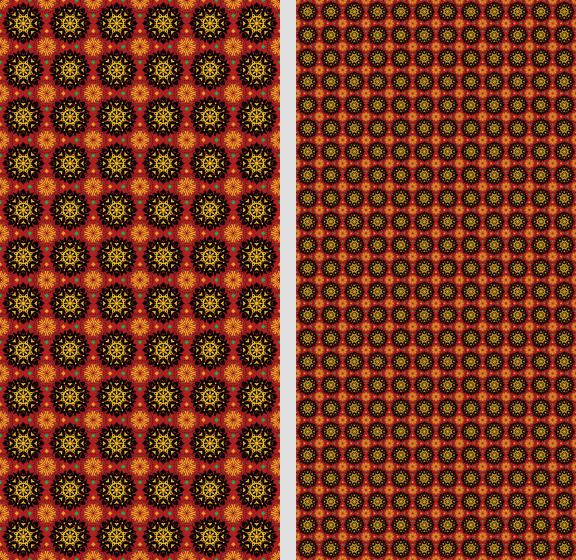
Left: one tile. Right: repeated 2 by 2.
This pattern is drawn by a Shadertoy shader. Its source:

```glsl
// Checker of jagged black medallions and red rosettes with small diamonds between
#define CELLS vec2(6.0, 12.0)
#define BODY_RADIUS 0.375
#define ROSETTE_RADIUS 0.275
#define DIAMOND_SIZE 0.047
#define RED vec3(0.67, 0.125, 0.13)
#define DARK_RED vec3(0.36, 0.06, 0.07)
#define BLACK vec3(0.025, 0.01, 0.01)
#define YELLOW vec3(0.91, 0.75, 0.16)
#define ORANGE vec3(0.89, 0.63, 0.15)
#define GREEN vec3(0.10, 0.68, 0.29)

const float TAU = 6.2831853;

// Folds the plane into n mirrored sectors; x runs outward, y sideways
vec2 foldSectors(vec2 p, float n, float turn) {
    float sector = TAU / n;
    float a = atan(p.y, p.x) + turn * sector;
    a = mod(a + 0.5 * sector, sector) - 0.5 * sector;
    return length(p) * vec2(cos(a), abs(sin(a)));
}

float triangleWave(float x) {
    return abs(fract(x) - 0.5) * 2.0;
}

// Rhombus with half-diagonals h, centred at distance c along x
float kite(vec2 p, float c, vec2 h) {
    p = abs(p - vec2(c, 0.0));
    return (p.x / h.x + p.y / h.y - 1.0) * h.x * h.y / length(h);
}

// Wedge with its tip toward the centre and a rounded outer base
float fan(vec2 p, float c, vec2 h) {
    return max(kite(p, c, h), length(p) - c);
}

float dot2d(vec2 p, float c, float radius) {
    return length(p - vec2(c, 0.0)) - radius;
}

void paint(inout vec3 col, vec3 ink, float d, float px) {
    col = mix(col, ink, clamp(0.5 - d / px, 0.0, 1.0));
}

void medallion(inout vec3 col, vec2 p, float px) {
    float r = length(p);
    float turns = atan(p.y, p.x) / TAU;
    vec2 axis = foldSectors(p, 8.0, 0.0);
    vec2 gap = foldSectors(p, 8.0, 0.5);
    vec2 fine = foldSectors(p, 16.0, 0.5);

    // Leafy black body
    float rim = BODY_RADIUS + 0.035 * triangleWave(turns * 8.0)
              + 0.045 * triangleWave(turns * 24.0);
    paint(col, BLACK, (r - rim) * 0.65, px);

    // Red slits and leaves in the rim
    paint(col, RED, kite(fine, 0.385, vec2(0.055, 0.014)), px);
    paint(col, RED, fan(axis, 0.355, vec2(0.045, 0.035)), px);
    paint(col, BLACK, kite(axis, 0.36, vec2(0.025, 0.017)), px);
    paint(col, RED, kite(gap, 0.25, vec2(0.04, 0.022)), px);

    // Ring of yellow fans and sparks
    paint(col, YELLOW, fan(axis, 0.295, vec2(0.065, 0.055)), px);
    paint(col, BLACK, dot2d(axis, 0.30, 0.014), px);
    paint(col, YELLOW, kite(gap, 0.315, vec2(0.025, 0.018)), px);

    // Pointed star around the inner wheel
    paint(col, YELLOW, kite(gap, 0.175, vec2(0.055, 0.042)), px);
    paint(col, BLACK, kite(gap, 0.178, vec2(0.022, 0.014)), px);
    paint(col, YELLOW, abs(r - 0.145) - 0.014, px);
    paint(col, RED, dot2d(axis, 0.178, 0.016), px);

    // Spokes and hub
    paint(col, YELLOW, kite(axis, 0.085, vec2(0.06, 0.020)), px);
    paint(col, ORANGE, r - 0.062, px);
    paint(col, DARK_RED, abs(r - 0.048) - 0.004, px);
    paint(col, YELLOW, r - 0.025, px);
}

void rosette(inout vec3 col, vec2 p, float px) {
    vec2 axis = foldSectors(p, 8.0, 0.0);
    vec2 gap = foldSectors(p, 8.0, 0.5);

    // Beaded rim
    vec2 bead = foldSectors(p, 40.0, 0.0);
    paint(col, DARK_RED, dot2d(bead, ROSETTE_RADIUS, 0.013), px);
    vec2 inner = foldSectors(p, 24.0, 0.5);
    paint(col, DARK_RED, dot2d(inner, 0.225, 0.010), px);
    paint(col, GREEN, dot2d(gap, 0.215, 0.013), px);

    // Split rays alternating with short darts
    paint(col, ORANGE, fan(axis, 0.195, vec2(0.17, 0.046)), px);
    paint(col, RED, fan(axis, 0.21, vec2(0.075, 0.016)), px);
    paint(col, YELLOW, kite(gap, 0.115, vec2(0.05, 0.013)), px);
    paint(col, DARK_RED, length(p) - 0.018, px);
}

void mainImage(out vec4 fragColor, in vec2 fragCoord) {
    vec2 grid = fragCoord / iResolution.xy * CELLS;
    float px = CELLS.y / iResolution.y;
    vec2 center = fract(grid) - 0.5;
    vec2 corner = fract(grid + 0.5) - 0.5;
    vec2 sideEdge = vec2(corner.x, center.y);
    vec2 levelEdge = vec2(center.x, corner.y);
    vec2 size = vec2(DIAMOND_SIZE);

    vec3 col = RED;
    rosette(col, corner, px);
    medallion(col, center, px);

    // Diamond pairs on the cell edges
    paint(col, GREEN, kite(sideEdge.yx, 0.165, size), px);
    paint(col, ORANGE, kite(sideEdge.yx, -0.165, size), px);
    paint(col, GREEN, kite(levelEdge, 0.14, size), px);
    paint(col, ORANGE, kite(levelEdge, -0.14, size), px);

    fragColor = vec4(col, 1.0);
}
```
